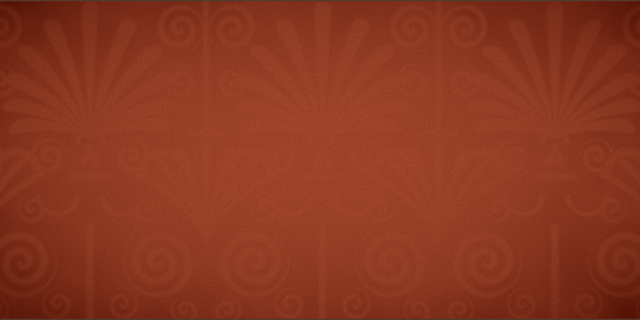
This pattern is drawn by a Shadertoy shader. Its source:

```glsl
// Worn russet damask: pale palmettes and scrolls on leather, darkened at the rim.
// Mirrored columns repeat across one row; motifs are unions of distance functions.
// Cellular noise gives the leather grain, layered sines the uneven wear.

const float PERIOD = 0.7266;      // column spacing in canvas heights
const float FIRST_AXIS = 0.281;   // first large palmette
const float TAU = 6.2831853;

vec2 hash2(vec2 p) {
    vec3 q = fract(vec3(p.xyx) * vec3(0.1031, 0.1030, 0.0973));
    q += dot(q, q.yzx + 33.33);
    return fract((q.xx + q.yz) * q.zy);
}

// Distance to the nearest scattered cell centre
float cellular(vec2 p) {
    vec2 cell = floor(p), f = fract(p);
    float nearest = 2.0;
    for (int j = -1; j <= 1; j++)
        for (int i = -1; i <= 1; i++) {
            vec2 o = vec2(i, j);
            nearest = min(nearest, length(o + hash2(cell + o) - f));
        }
    return nearest;
}

float wear(vec2 p) {
    float sum = 0.0, gain = 0.5;
    for (int i = 0; i < 4; i++) {
        sum += gain * sin(p.x + 1.7 * sin(p.y)) * sin(p.y + 1.3 * sin(p.x));
        p = mat2(1.6, 1.2, -1.2, 1.6) * p + 2.1;
        gain *= 0.6;
    }
    return sum;
}

float box(vec2 p, vec2 halfSize) {
    vec2 d = abs(p) - halfSize;
    return length(max(d, 0.0)) + min(max(d.x, d.y), 0.0);
}

float spiral(vec2 p, float radius, float pitch, float halfWidth) {
    float r = length(p);
    float turn = fract(r / pitch - atan(p.y, p.x) / TAU);
    return max(abs(turn - 0.5) * pitch - halfWidth, r - radius);
}

// Upper half of a ring
float arch(vec2 p, float radius, float halfWidth) {
    return max(abs(length(p) - radius) - halfWidth, -p.y);
}

// Petal that widens toward a round tip and bends outward
float petal(vec2 p, float angle, float len, float tip, float bend) {
    float c = cos(angle), s = sin(angle);
    vec2 q = vec2(c * p.x - s * p.y, s * p.x + c * p.y);
    q.x -= bend * q.y * q.y;
    float t = clamp(q.y / len, 0.0, 1.0);
    return length(q - vec2(0.0, t * len)) - mix(0.003, tip, t);
}

float palmette(vec2 p, int count, float spread, vec2 lengths, float tip, float bend) {
    float d = 1.0;
    for (int i = 0; i < count; i++) {
        float k = float(i) / float(count - 1);
        d = min(d, petal(p, k * spread, mix(lengths.x, lengths.y, k), tip, bend * k));
    }
    return d;
}

// Column with the large palmette
float largeColumn(vec2 p) {
    float d = palmette(p - vec2(0.0, 0.57), 6, 1.1, vec2(0.40, 0.21), 0.027, 1.5);
    d = min(d, spiral(p - vec2(0.13, 0.51), 0.057, 0.034, 0.009));
    d = min(d, spiral(p - vec2(0.18, 0.35), 0.045, 0.032, 0.007));
    d = min(d, spiral(p - vec2(0.10, 0.05), 0.050, 0.032, 0.007));
    d = min(d, arch(p - vec2(0.0, 0.55), 0.040, 0.008));
    d = min(d, petal(vec2(p.x, 0.55 - p.y), 0.3, 0.060, 0.014, 0.0));
    d = min(d, box(p - vec2(0.0, 0.448), vec2(0.065, 0.009)));
    d = min(d, arch(vec2(p.x - 0.10, 0.39 - p.y), 0.060, 0.008));
    return min(d, box(p - vec2(0.0, 0.14), vec2(0.012, 0.16)));
}

// Column with the small palmette between stacked scrolls
float smallColumn(vec2 p) {
    float d = palmette(p - vec2(0.0, 0.24), 4, 0.38, vec2(0.30, 0.27), 0.016, 1.5);
    d = min(d, arch(p - vec2(0.135, 0.46), 0.065, 0.014));
    d = min(d, spiral(p - vec2(0.150, 0.18), 0.110, 0.047, 0.012));
    d = min(d, spiral(p - vec2(0.082, 0.91), 0.076, 0.040, 0.010));
    d = min(d, spiral(p - vec2(0.080, 0.747), 0.053, 0.034, 0.009));
    d = min(d, spiral(p - vec2(0.065, 0.03), 0.045, 0.030, 0.007));
    d = min(d, box(p - vec2(0.0, 0.583), vec2(0.060, 0.009)));
    return min(d, box(p - vec2(0.0, 0.80), vec2(0.010, 0.22)));
}

float damask(vec2 p) {
    float x = abs(mod(p.x - FIRST_AXIS + 0.5 * PERIOD, PERIOD) - 0.5 * PERIOD);
    return min(largeColumn(vec2(x, p.y)), smallColumn(vec2(0.5 * PERIOD - x, p.y)));
}

void mainImage(out vec4 fragColor, in vec2 fragCoord) {
    vec2 uv = fragCoord / iResolution.xy;
    vec2 p = fragCoord / iResolution.y;
    float pixel = 1.0 / iResolution.y;

    // Broad light with dark corners and uneven wear
    vec2 q = 2.0 * uv - 1.0;
    float rim = dot(q, q);
    float worn = wear(p * 7.0);
    float shade = rim * (0.33 + 0.06 * rim) + 0.08 * worn * rim;
    vec3 color = mix(vec3(0.618, 0.262, 0.163), vec3(0.32, 0.065, 0.012), shade);

    // Faint ornament, clearer toward the rim
    float ink = 1.0 - smoothstep(-0.004 - pixel, 0.003 + pixel, damask(p));
    float strength = mix(0.011, 0.032, smoothstep(0.0, 1.1, rim)) * (1.0 + 0.5 * worn);
    color += ink * strength * vec3(1.0, 0.85, 0.65);

    // Leather grain lit from one side
    float relief = cellular(p * 105.0) - cellular(p * 105.0 + vec2(0.3, -0.3));
    color *= 1.0 + 0.07 * relief + 0.035 * (cellular(p * 180.0) - 0.5);

    // Thin grey-brown edge at top and bottom
    float edge = min(p.y, 1.0 - p.y);
    color = mix(vec3(0.33, 0.23, 0.17), color, smoothstep(0.004 - pixel, 0.004 + pixel, edge));
    fragColor = vec4(color, 1.0);
}
```
